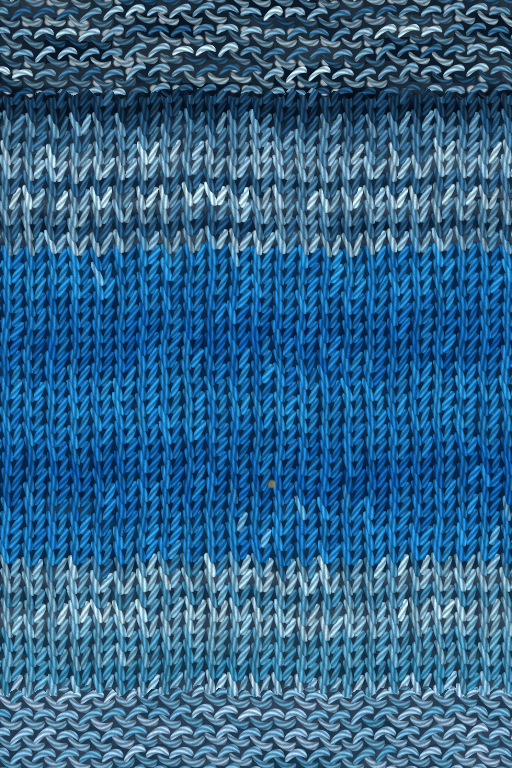
Write a Shadertoy shader that draws this texture.

```glsl
// Hand-knitted blue swatch: dyed stockinette rows between two garter-stitch borders.

float hash(vec2 p) {
    p = fract(p * vec2(0.1031, 0.1137));
    p += dot(p, p.yx + 33.33);
    return fract((p.x + p.y) * p.x * 91.7);
}

float bump(float x, float centre, float width) {
    x = (x - centre) / width;
    return exp(-x * x);
}

// Yarn colour at depth v below the top edge, for one stitch.
vec3 dye(float v, vec2 id) {
    float n = hash(id);
    float drift = 0.5 + 0.28 * sin(id.x * 0.9 + id.y * 2.3) + 0.22 * sin(id.x * 0.37 - id.y * 1.7);
    v += (n - 0.5) * 0.012;

    // Pale stripes in the grey yarn
    float pale = 0.75 * bump(v, 0.213, 0.022) + 0.85 * bump(v, 0.267, 0.017)
               + 0.75 * bump(v, 0.313, 0.012) + 0.42 * bump(v, 0.172, 0.015)
               + 0.8 * bump(v, 0.752, 0.015) + 0.75 * bump(v, 0.806, 0.03)
               + 0.45 * bump(v, 0.86, 0.025) + 0.66 * smoothstep(0.875, 0.9, v);
    pale += (0.2 + 0.65 * drift) * (1.0 - smoothstep(0.11, 0.13, v));
    pale = clamp(pale * (0.75 + 0.4 * n) + 0.2 * (drift - 0.5), 0.0, 1.0);

    vec3 navy = vec3(0.09, 0.27, 0.43);
    vec3 slate = mix(vec3(0.25, 0.46, 0.60), vec3(0.18, 0.50, 0.66), smoothstep(0.6, 0.9, v));
    vec3 mist = mix(vec3(0.69, 0.83, 0.90), vec3(0.65, 0.78, 0.90), smoothstep(0.87, 0.92, v));
    vec3 grey = mix(navy, slate, clamp(pale * 2.5 + smoothstep(0.7, 0.78, v), 0.0, 1.0));
    grey = mix(grey, mist, smoothstep(0.2, 0.95, pale));

    // Saturated middle, swinging between cobalt and azure
    float swing = 0.5 + 0.25 * cos((v - 0.53) * 35.9) + 0.6 * (n - 0.5) + 0.3 * (drift - 0.5);
    vec3 sea = mix(vec3(0.03, 0.32, 0.62), vec3(0.13, 0.54, 0.80), clamp(swing, 0.0, 1.0));
    sea = mix(sea, mist, 0.5 * step(0.94, n) * (bump(v, 0.35, 0.03) + bump(v, 0.69, 0.03)));
    float middle = smoothstep(0.316, 0.335, v) * (1.0 - smoothstep(0.72, 0.742, v));
    return mix(grey, sea, middle) * (1.0 - 0.4 * bump(v, 0.138, 0.014));
}

// Paints a rounded strand from a to b; twist is the handedness of its plies.
vec3 strand(vec3 under, vec2 p, vec2 a, vec2 b, float r, float twist, vec3 yarn, float aa) {
    vec2 axis = b - a, dir = normalize(axis);
    vec2 rel = p - a - axis * clamp(dot(p - a, axis) / dot(axis, axis), 0.0, 1.0);
    float d = length(rel);
    float along = dot(p - a, dir), across = dot(p - a, vec2(-dir.y, dir.x));
    float ply = 0.5 + 0.5 * sin(along * 11.0 + twist * across * 30.0 + yarn.g * 40.0);
    float body = sqrt(max(0.0, 1.0 - d * d / (r * r)));
    vec3 lit = yarn * (0.46 + 0.54 * body) * (0.78 + 0.38 * ply);
    lit += 0.07 * ply * ply * body * vec3(0.7, 0.9, 1.0);
    return mix(under, lit, 1.0 - smoothstep(r - aa, r + 0.3 * aa, d));
}

void mainImage(out vec4 fragColor, in vec2 fragCoord) {
    vec2 uv = fragCoord / iResolution.xy;
    vec2 size = vec2(22.5, 33.7);            // one unit is one stitch wide
    vec2 p = uv * size;
    float aa = size.y / iResolution.y;
    float v = 1.0 - uv.y;

    // Slack in the fabric
    p.x += 0.06 * sin(p.y * 0.8 + 1.3 * sin(p.x * 0.4)) + 0.04 * sin(p.y * 2.1 + p.x);
    p.y += 0.1 * sin(p.x * 0.55) + 0.06 * sin(p.x * 1.7 + p.y * 0.6);

    float edge = 0.005 * sin(p.x * 6.283) + 0.003 * sin(p.x * 1.3);
    bool upper = v < 0.122 + edge;
    bool garter = upper || v > 0.9 + edge;
    vec3 col = dye(v, floor(p)) * vec3(0.32, 0.35, 0.40);

    if (garter) {
        // Interlocking purl bumps in half-offset rows
        float pitch = 0.44;
        float base = floor(p.y / pitch);
        if (upper) {
            col *= 0.7;
            vec2 g = vec2(p.x * 2.0, p.y / pitch);
            float spot = 1.0 - smoothstep(0.25, 0.5, length(fract(g) - 0.5));
            col = mix(col, vec3(0.62, 0.68, 0.72), spot * step(0.72, hash(floor(g) + 7.0)));
        }
        for (int j = -1; j <= 1; j++) {
            float k = base + float(j);
            float odd = mod(k, 2.0), side = 2.0 * odd - 1.0;
            float x = p.x + 0.5 * odd;
            for (int i = -1; i <= 1; i++) {
                vec2 id = vec2(floor(x) + float(i), k);
                float n = hash(id + 3.0);
                vec2 q = vec2(x - id.x - 0.5, p.y - (k + 0.5) * pitch);
                q.y += side * 0.9 * (min(q.x * q.x, 0.25) - 0.06);
                vec2 tip = vec2(0.34, side * 0.13 + 0.16 * (n - 0.5));
                vec3 yarn = dye(1.0 - (k + 0.5) * pitch / size.y, id);
                yarn *= upper ? 0.75 + 0.3 * odd : 0.88 + 0.17 * odd;
                col = strand(col, q, -tip, tip, upper ? 0.145 : 0.18, side, yarn, aa);
            }
        }
    } else {
        // Two steep legs form each V; upper rows emerge over lower ones
        float pitch = 0.648;
        float base = floor(p.y / pitch);
        float f = fract(p.x) - 0.5;
        float right = step(0.0, f);
        for (int j = -2; j <= 1; j++) {
            float k = base + float(j);
            vec2 id = vec2(floor(p.x), k);
            float n = hash(id * 2.0 + right);
            vec2 q = vec2(abs(f), p.y - k * pitch);
            vec2 foot = vec2(0.11, 0.02 + 0.12 * (n - 0.5) + 0.06 * right);
            vec2 head = vec2(0.36 + 0.05 * (n - 0.5), 0.82 - 0.1 * right);
            vec3 yarn = dye(1.0 - (k + 0.5) * pitch / size.y, id + 0.37 * right);
            yarn *= 0.9 + 0.2 * n;
            col = strand(col, q, foot, head, 0.15 + 0.03 * n, 2.0 * right - 1.0, yarn, aa);
        }
    }

    // Stray straw fleck and fine fuzz
    float fleck = length((uv - vec2(0.531, 0.37)) * size);
    col = mix(col, vec3(0.58, 0.52, 0.36), 0.8 * (1.0 - smoothstep(0.1, 0.24, fleck)));
    col *= 0.95 + 0.1 * hash(floor(p * 14.0));
    fragColor = vec4(clamp(col, 0.0, 1.0), 1.0);
}
```
